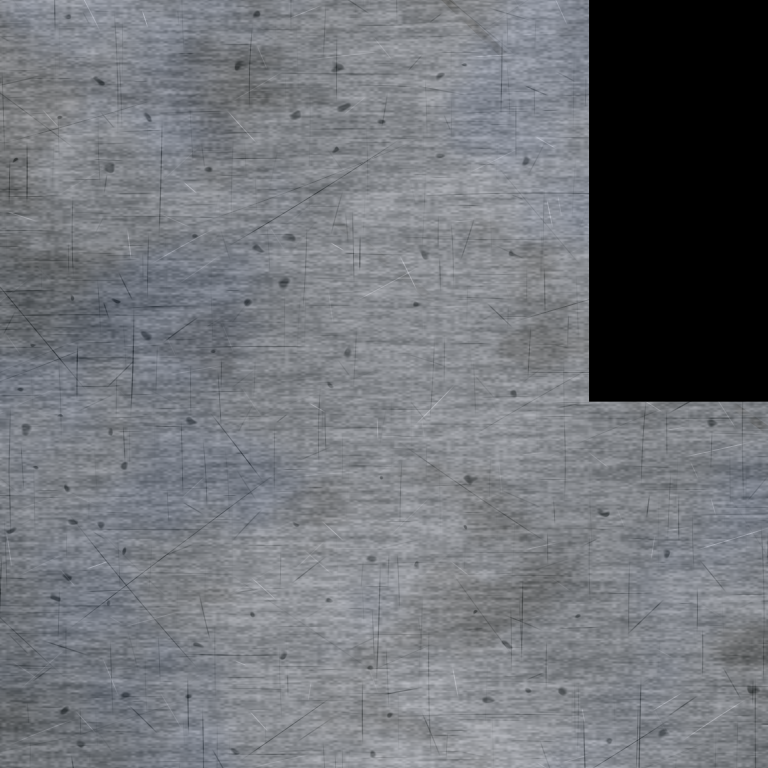
Give the GLSL for this texture, as a WebGL 1 fragment shader.

```glsl
precision highp float;
uniform vec2 u_resolution;

vec4 hash4(vec2 p) {
  vec4 q = fract(p.xyxy * vec4(0.1031, 0.1030, 0.0973, 0.1099));
  q += dot(q, q.wzxy + 33.33);
  return fract((q.xxyz + q.yzzw) * q.zywx);
}

float noise(vec2 p) {
  vec2 i = floor(p), f = fract(p);
  f = f * f * (3.0 - 2.0 * f);
  float low = mix(hash4(i).x, hash4(i + vec2(1, 0)).x, f.x);
  float high = mix(hash4(i + vec2(0, 1)).x, hash4(i + vec2(1, 1)).x, f.x);
  return mix(low, high, f.y);
}

float fbm(vec2 p) {
  float sum = 0.0, gain = 0.5;
  for (int i = 0; i < 4; i++) {
    sum += gain * noise(p);
    p = p * 2.03 + 17.3;
    gain *= 0.5;
  }
  return sum / 0.9375;
}

// One tapered, slightly bent line per grid cell; reach is in cells, width in canvas units
float scratches(vec2 p, float cells, float angle, float spread, float reach, float width, float seed) {
  float px = 1.0 / u_resolution.y;
  vec2 g = p * cells, cell = floor(g);
  float ink = 0.0;
  for (int j = -1; j <= 1; j++) {
    for (int i = -1; i <= 1; i++) {
      vec2 c = cell + vec2(i, j);
      vec4 r = hash4(c + seed);
      vec4 s = hash4(c + seed + 57.0);
      float a = angle + (r.z - 0.5) * spread;
      vec2 dir = vec2(cos(a), sin(a));
      vec2 q = g - c - r.xy;
      float along = dot(q, dir);
      float across = dot(q, vec2(-dir.y, dir.x)) + (s.y - 0.5) * 0.08 * along * along;
      float halfLength = reach * (0.25 + 0.75 * r.w);
      float taper = 1.0 - smoothstep(0.5, 1.0, abs(along) / halfLength);
      float line = clamp((width - abs(across) / cells) / px + 0.5, 0.0, 1.0);
      ink = max(ink, line * taper * s.x * s.x);
    }
  }
  return ink;
}

// Small ragged dents
float pits(vec2 p, float cells) {
  vec2 g = p * cells + (vec2(noise(p * 90.0), noise(p * 90.0 + 40.0)) - 0.5) * 0.16;
  vec4 r = hash4(floor(g) + 211.0);
  float d = length((fract(g) - 0.2 - 0.6 * r.xy) * vec2(0.8, 1.0));
  float radius = 0.03 + 0.07 * r.w;
  return step(0.72, r.z) * (1.0 - smoothstep(radius * 0.5, radius + 0.03, d));
}

void main() {
  vec2 uv = gl_FragCoord.xy / u_resolution;
  vec2 px = 1.0 / u_resolution;

  // Broad light and cloudy wear
  float cloud = fbm(uv * vec2(3.0, 5.0) + 4.0);
  float tone = 0.53 + 0.75 * (cloud - 0.5);
  tone += 0.26 * exp(-pow((uv.x - 0.3 - 0.25 * (1.0 - uv.y)) / 0.24, 2.0));
  tone -= 0.34 * exp(-dot((uv - vec2(0.04, 0.59)) * vec2(5, 14), (uv - vec2(0.04, 0.59)) * vec2(5, 14)));
  tone -= 0.3 * exp(-dot((uv - vec2(0.05, 0.04)) * vec2(4, 9), (uv - vec2(0.05, 0.04)) * vec2(4, 9)));

  // Brushed streaks and fine grain
  tone += 0.34 * (noise(uv * vec2(9, 150)) - 0.5);
  tone += 0.42 * (noise(uv * vec2(32, 290) + 70.0) - 0.5);
  tone += 0.5 * (noise(uv * vec2(190, 400) + 31.0) - 0.5);
  tone += 0.28 * (fbm(uv * vec2(24, 40) + 9.0) - 0.5);
  tone += 0.14 * (noise(uv * vec2(110, 7) + 15.0) - 0.5);

  // Dark scratches: level, upright, then slanted
  float dark = 0.75 * scratches(uv, 7.0, 0.0, 0.03, 1.0, 0.0007, 11.0);
  dark += 0.6 * scratches(uv, 15.0, 0.0, 0.06, 1.0, 0.0006, 23.0);
  dark += 0.6 * scratches(uv, 24.0, 0.0, 0.08, 1.0, 0.0005, 131.0);
  dark += 0.9 * scratches(uv, 8.0, 1.571, 0.07, 0.8, 0.0008, 37.0);
  dark += 0.6 * scratches(uv, 16.0, 1.571, 0.12, 1.0, 0.0006, 41.0);
  dark += 0.8 * scratches(uv, 4.0, 0.45, 0.5, 0.75, 0.0006, 53.0);
  dark += 0.9 * scratches(uv, 4.0, -0.8, 0.5, 0.6, 0.0007, 67.0);
  dark += 0.7 * scratches(uv, 14.0, 0.9, 3.0, 0.5, 0.0008, 79.0);
  tone -= 0.95 * dark * (0.55 + 0.7 * noise(uv * 70.0));
  tone -= 0.8 * pits(uv, 17.0);

  // Bright nicks
  float bright = scratches(uv, 9.0, 0.4, 0.8, 0.5, 0.0006, 83.0);
  bright += scratches(uv, 11.0, 2.2, 1.6, 0.35, 0.0006, 97.0);
  tone += 0.65 * bright;

  // Soft smeared stains
  float stain = scratches(uv, 3.0, -0.65, 0.5, 0.5, 0.005, 109.0) * smoothstep(0.3, 0.75, noise(uv * 60.0));
  stain += 0.7 * smoothstep(0.58, 0.8, fbm(uv * vec2(7, 9) + 60.0));
  tone -= 0.45 * stain;

  vec3 steel = mix(vec3(0.36, 0.375, 0.39), vec3(0.60, 0.61, 0.63), clamp(tone, -0.7, 1.5));
  steel += vec3(-0.012, -0.002, 0.022) * smoothstep(0.45, 0.7, fbm(uv * 4.0 + 25.0));
  steel += vec3(0.012, 0.002, -0.012) * stain;

  // Empty black corner
  vec2 corner = clamp((uv - vec2(0.767, 0.477)) / px + 0.5, 0.0, 1.0);
  gl_FragColor = vec4(steel * (1.0 - corner.x * corner.y), 1.0);
}
```
